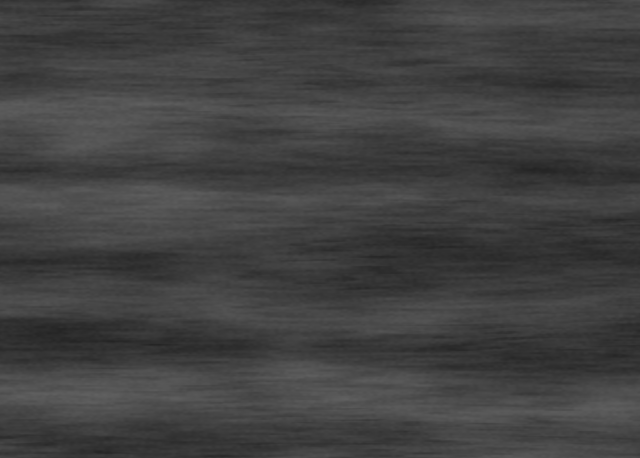
Give the GLSL for this texture, as a Shadertoy shader.

```glsl
// Dark grey brushed wood grain with soft, long horizontal bands and fine streaks.

float hash(vec2 p) {
    vec3 q = fract(vec3(p.xyx) * vec3(0.1031, 0.1030, 0.0973));
    q += dot(q, q.yzx + 33.33);
    return fract((q.x + q.y) * q.z);
}

// One row of smooth noise; every row is shifted so cells never line up.
float rowNoise(float x, float row) {
    x += 37.0 * hash(vec2(row, 7.0));
    float cell = floor(x);
    return mix(hash(vec2(cell, row)), hash(vec2(cell + 1.0, row)),
               smoothstep(0.0, 1.0, x - cell));
}

// Value noise centred on zero.
float grain(vec2 p) {
    float row = floor(p.y);
    return mix(rowNoise(p.x, row), rowNoise(p.x, row + 1.0),
               smoothstep(0.0, 1.0, p.y - row)) - 0.5;
}

void mainImage(out vec4 fragColor, in vec2 fragCoord) {
    vec2 uv = fragCoord / iResolution.y;

    // Gentle waviness of the fibres
    vec2 p = uv;
    p.y += 0.012 * grain(uv * vec2(1.6, 3.0) + 51.0)
         + 0.005 * grain(uv * vec2(6.0, 9.0) + 83.0);

    // Long bands across the width, alternating light and dark
    float phase = 31.4 * p.y - 5.0 + 2.6 * grain(uv * vec2(0.8, 4.0) + 29.0);
    float bands = 0.036 * cos(phase);

    // Irregular bands and cloudy patches
    bands += 0.105 * grain(p * vec2(0.8, 8.0) + 11.0);
    bands += 0.090 * grain(p * vec2(1.6, 21.0) + 130.0);
    bands += 0.066 * grain(uv * vec2(6.0, 14.0) + 207.0);
    bands += 0.030 * grain(p * vec2(5.0, 44.0) + 311.0);

    // Soft limit keeps detail in the darkest and lightest bands
    float shade = 0.263 + bands / sqrt(1.0 + 40.0 * bands * bands);

    // Fine streaks, with thin dark pores that come and go
    shade += 0.036 * grain(p * vec2(9.0, 100.0) + 419.0);
    shade += 0.046 * grain(p * vec2(14.0, 165.0) + 467.0);
    float pore = smoothstep(0.08, 0.40, grain(p * vec2(13.0, 150.0) + 523.0));
    float patches = smoothstep(-0.3, 0.3, grain(p * vec2(3.0, 12.0) + 617.0));
    shade -= 0.034 * pore * patches;

    // Faint dusty speckle
    shade += 0.026 * grain(uv * vec2(110.0, 210.0) + 701.0);

    fragColor = vec4(vec3(clamp(shade, 0.14, 0.40)), 1.0);
}
```
